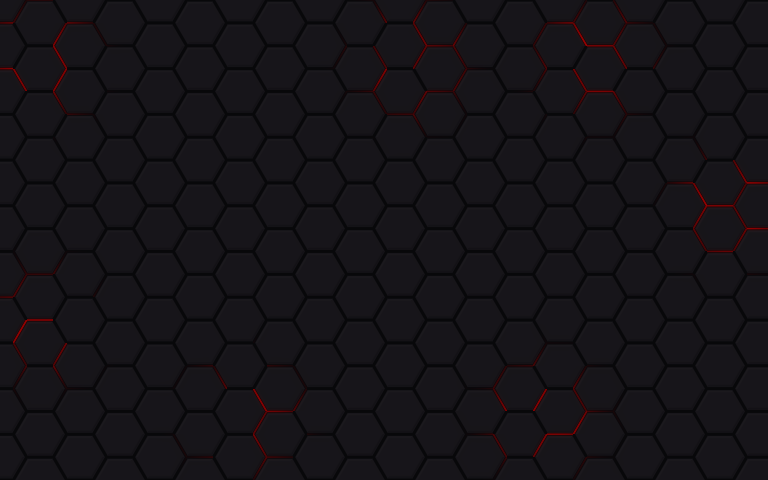
Write a WebGL 2 fragment shader that draws this pattern.

```glsl
#version 300 es
precision highp float;
uniform vec2 u_resolution;
out vec4 fragColor;

#define ROWS 10.5
#define COLUMNS_PER_HEIGHT 12.0
#define GROOVE_HALF 0.034
#define EMBER_HALF 0.018
#define LIT_SHARE 0.62
#define CLUSTERS 7
#define CLUSTER_SIZE 0.135
#define RING_HALF vec2(0.45, 0.37)
#define FACE_COLOR vec3(0.09, 0.083, 0.10)
#define GROOVE_COLOR vec3(0.03, 0.03, 0.04)
#define EMBER_COLOR vec3(0.62, 0.0, 0.0)

const float SQRT3 = 1.7320508;
const float SECTOR = 1.0471976;

float hash(vec2 p) {
    return fract(sin(dot(p, vec2(127.1, 311.7))) * 43758.5453);
}

// Offset from the nearest center of a flat-topped hexagon of height 1
vec2 hexOffset(vec2 p) {
    vec2 period = vec2(SQRT3, 1.0);
    vec2 a = mod(p, period) - 0.5 * period;
    vec2 b = mod(p + 0.5 * period, period) - 0.5 * period;
    // Even columns are centered half a cell above the bottom
    a = mod(p + vec2(0.5 * SQRT3, 0.0), period) - 0.5 * period;
    b = mod(p + vec2(0.0, 0.5), period) - 0.5 * period;
    b = vec2(b.x, b.y);
    return dot(a, a) < dot(b, b) ? a : b;
}

// Soft heat spots spaced around a rectangular ring near the border
float heatAt(vec2 uv, float aspect) {
    float heat = 0.0;
    for (int i = 0; i < CLUSTERS; i++) {
        float turn = 6.2831853 * float(i) / float(CLUSTERS);
        float angle = turn - 0.12 + 0.14 * cos(turn) + 0.17 * cos(2.0 * turn - 0.65);
        vec2 dir = vec2(cos(angle), sin(angle));
        vec2 reach = abs(dir) / RING_HALF;
        vec2 spot = 0.5 + dir / max(reach.x, reach.y);
        vec2 away = (uv - spot) * vec2(aspect, 1.0) / CLUSTER_SIZE;
        heat = max(heat, exp(-dot(away, away)));
    }
    return smoothstep(0.12, 0.95, heat);
}

void main() {
    vec2 uv = gl_FragCoord.xy / u_resolution;
    float aspect = u_resolution.x / u_resolution.y;
    vec2 p = gl_FragCoord.xy / u_resolution.y * vec2(COLUMNS_PER_HEIGHT * 0.5 * SQRT3, ROWS);
    float pixel = ROWS / u_resolution.y;

    // Distance to the cell border
    vec2 offset = hexOffset(p);
    vec2 q = abs(offset);
    float border = 0.5 - max(q.y, q.x * 0.5 * SQRT3 + q.y * 0.5);

    // Nearest side: its normal, and an id shared by both neighbors
    float side = (floor(atan(offset.y, offset.x) / SECTOR) + 0.5) * SECTOR;
    vec2 normal = vec2(cos(side), sin(side));
    vec2 sideId = round((p - offset + 0.5 * normal) * vec2(4.0 / SQRT3, 4.0));

    // Flat face with a faint bevel lit from the upper left
    float rim = smoothstep(0.03, 0.06, border) * (1.0 - smoothstep(0.06, 0.10, border));
    vec3 color = FACE_COLOR + 0.018 * rim * dot(normal, vec2(-0.5, 0.866));

    // Dark groove with a soft shoulder
    float edge = max(0.7 * pixel, 0.012);
    float groove = 1.0 - smoothstep(GROOVE_HALF - edge, GROOVE_HALF + edge, border);
    color = mix(color, GROOVE_COLOR, groove);

    // Glowing sides: a thin hot core and a weak halo
    float lit = step(hash(sideId), LIT_SHARE);
    float strength = lit * heatAt(uv, aspect) * mix(0.45, 1.0, hash(sideId + 17.3));
    float core = 1.0 - smoothstep(EMBER_HALF - 0.5 * pixel, EMBER_HALF + 0.5 * pixel, border);
    float halo = exp(-border * border / 0.0025);
    color = mix(color, EMBER_COLOR, strength * clamp(0.8 * core + 0.18 * halo, 0.0, 1.0));

    fragColor = vec4(color, 1.0);
}
```
